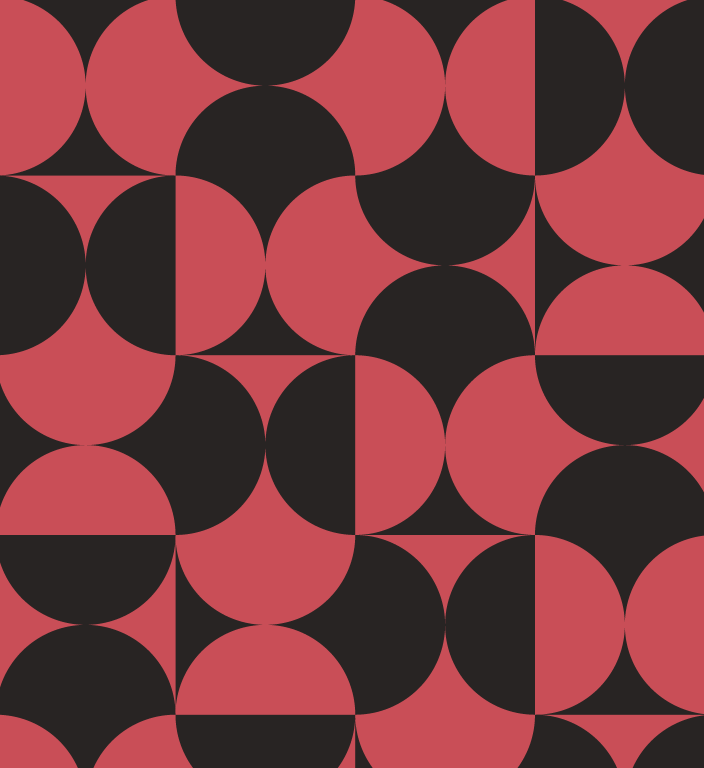
Write a Shadertoy shader that draws this pattern.

```glsl
// Square tiles, each holding two half discs that touch at the tile centre.
// Four tile kinds (side by side or stacked, light or dark) step one column
// per row along diagonals; one tile breaks the order. Edges are supersampled.

#define TILES_DOWN 4.273               // tiles in one canvas height
#define GRID_SHIFT vec2(0.0235)        // tile part cropped at the top left
#define DISC_RADIUS 0.5                // in tile widths
#define ODD_TILE vec2(2.0, 0.0)        // column and row of the irregular tile
#define SAMPLES 5                      // samples per pixel side
#define RED vec3(0.788, 0.306, 0.341)
#define CHARCOAL vec3(0.157, 0.141, 0.137)

// Kinds: 0 red sides, 1 dark stacked, 2 red stacked, 3 dark sides
float tileKind(vec2 cell) {
    if (cell == ODD_TILE) return 0.0;
    return mod(cell.x - cell.y, 4.0);
}

// Signed distance to two half discs centred on opposite tile edges
float halfDiscs(vec2 q, bool stacked) {
    if (stacked) q = q.yx;
    return length(vec2(0.5 - abs(q.x), q.y)) - DISC_RADIUS;
}

// 1 where the pattern is red, 0 where it is charcoal
float redMask(vec2 p) {
    vec2 cell = floor(p);
    float kind = tileKind(cell);
    bool stacked = kind == 1.0 || kind == 2.0;
    bool redDiscs = mod(kind, 2.0) == 0.0;
    bool inside = halfDiscs(p - cell - 0.5, stacked) < 0.0;
    return inside == redDiscs ? 1.0 : 0.0;
}

void mainImage(out vec4 fragColor, in vec2 fragCoord) {
    float coverage = 0.0;
    for (int j = 0; j < SAMPLES; j++) {
        for (int i = 0; i < SAMPLES; i++) {
            vec2 jitter = (vec2(i, j) + 0.5) / float(SAMPLES) - 0.5;
            vec2 pos = fragCoord + jitter;
            pos.y = iResolution.y - pos.y;   // rows count from the top
            coverage += redMask(pos / iResolution.y * TILES_DOWN + GRID_SHIFT);
        }
    }
    coverage /= float(SAMPLES * SAMPLES);
    fragColor = vec4(mix(CHARCOAL, RED, coverage), 1.0);
}
```
